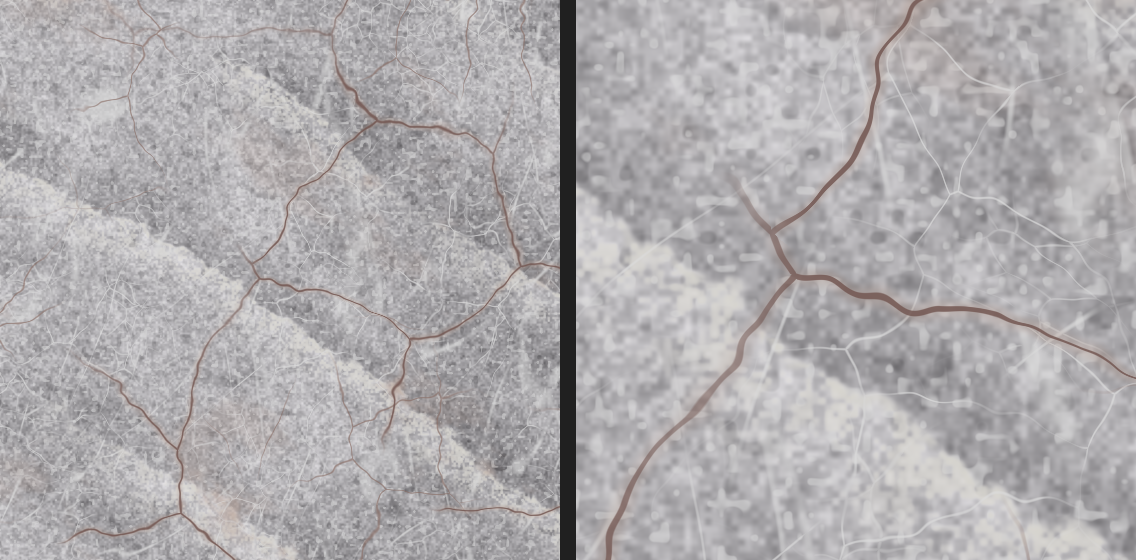
Left, the full canvas; right, a detail of the centre.
This texture is drawn by a WebGL 1 fragment shader. Its source:

```glsl
precision highp float;
uniform vec2 u_resolution;

#define BAND_PERIOD 0.33
#define BAND_OFFSET 0.61
#define BAND_ANGLE -0.56
#define CRACK_SCALE 2.7
#define CRACK_WIDTH 0.0017
#define VEIN_WIDTH 0.0007
#define GRAIN 0.15
#define CLOUD 0.34
#define BASE_TONE 0.672

const vec3 RUST = vec3(0.45, 0.34, 0.32);
const vec3 OCHRE = vec3(0.70, 0.60, 0.55);
const vec3 CREAM = vec3(0.84, 0.83, 0.80);
const vec3 WHITE = vec3(0.86, 0.86, 0.86);

float hash(vec2 p) {
  vec3 q = fract(vec3(p.xyx) * 0.1031);
  q += dot(q, q.yzx + 33.33);
  return fract((q.x + q.y) * q.z);
}

float noise(vec2 p) {
  vec2 i = floor(p), f = fract(p);
  f = f * f * (3.0 - 2.0 * f);
  return mix(mix(hash(i), hash(i + vec2(1, 0)), f.x),
             mix(hash(i + vec2(0, 1)), hash(i + vec2(1, 1)), f.x), f.y);
}

mat2 rotation(float a) { return mat2(cos(a), -sin(a), sin(a), cos(a)); }

float fbm(vec2 p) {
  float sum = 0.0, amp = 0.5, total = 0.0;
  for (int i = 0; i < 6; i++) {
    sum += amp * noise(p);
    total += amp;
    p = rotation(0.6) * p * 2.03 + 17.0;
    amp *= 0.62;
  }
  return sum / total;
}

vec2 wobble(vec2 p, float freq, float amp) {
  return amp * (vec2(noise(p * freq + 5.0), noise(p * freq + 71.0)) - 0.5);
}

// Distance to the nearest border between scattered cells
float cellEdge(vec2 p, float scale) {
  p *= scale;
  vec2 cell = floor(p), near = vec2(9.0), next = vec2(9.0);
  for (int y = -1; y <= 1; y++)
    for (int x = -1; x <= 1; x++) {
      vec2 c = cell + vec2(x, y);
      vec2 r = c + vec2(hash(c + 3.1), hash(c + 57.7)) - p;
      if (dot(r, r) < dot(near, near)) { next = near; near = r; }
      else if (dot(r, r) < dot(next, next)) next = r;
    }
  return dot(0.5 * (near + next), normalize(next - near)) / scale;
}

float stroke(float d, float width) {
  float aa = 1.0 / u_resolution.y;
  return 1.0 - smoothstep(max(width - aa, 0.0), width + aa, d);
}

// Straight, broken hairlines running along one direction
float scratches(vec2 p, float angle, float freq) {
  vec2 q = rotation(angle) * (p + wobble(p, 14.0, 0.012));
  float d = abs(noise(q * vec2(3.0, freq)) - 0.5) / freq;
  float gaps = smoothstep(0.52, 0.75, noise(q * vec2(9.0, freq * 0.6) + 31.0));
  return stroke(d, VEIN_WIDTH) * gaps;
}

void main() {
  vec2 p = gl_FragCoord.xy / u_resolution.y;
  vec2 rough = p + wobble(p, 5.0, 0.09) + wobble(p, 19.0, 0.025) + wobble(p, 60.0, 0.008);
  vec2 along = rotation(BAND_ANGLE) * p;

  // Clouded grey ground
  float fine = noise(p * 250.0), medium = noise(p * 115.0 + 9.0);
  float tone = BASE_TONE + CLOUD * (fbm(along * vec2(3.0, 5.0) + 4.0) - 0.5);
  tone += 0.10 * (fbm(p * 14.0 + 40.0) - 0.5);

  // Slanting layers: pale below a crusty edge, dark above it
  float across = along.y + 0.09 * (noise(along * vec2(3.0, 2.0) + 8.0) - 0.5)
               + 0.025 * (noise(p * 17.0) - 0.5) + 0.014 * (noise(p * 70.0) - 0.5);
  float turn = (across - BAND_OFFSET) / BAND_PERIOD + 0.5;
  float d = (fract(turn) - 0.5) * BAND_PERIOD;
  float strength = smoothstep(0.2, 0.6, noise(vec2(along.x * 3.5, floor(turn) * 7.0 + 2.0)));
  float pale = smoothstep(-0.085, -0.01, d) * (1.0 - smoothstep(0.0, 0.009, d)) * strength;
  float shade = smoothstep(0.0, 0.012, d) * (1.0 - smoothstep(0.02, 0.11, d)) * strength;
  tone += 0.075 * pale - 0.085 * shade;

  // Grain, pits and flecks
  tone += GRAIN * (fine - 0.5) + GRAIN * 0.7 * (medium - 0.5);
  tone -= 0.09 * smoothstep(0.72, 0.9, noise(p * 80.0 + 23.0));
  vec3 color = vec3(tone, tone - 0.007, tone + 0.006);
  float flecks = smoothstep(0.68, 0.88, noise(p * 150.0 + 61.0));
  color = mix(color, WHITE, 0.5 * flecks);
  float crust = smoothstep(0.4, 0.7, 0.5 * fine + 0.5 * noise(p * 55.0));
  color = mix(color, CREAM, 0.6 * crust * pale);
  float rim = (1.0 - smoothstep(0.0, 0.007, abs(d))) * strength;
  color = mix(color, CREAM, 0.55 * rim * smoothstep(0.3, 0.6, medium));

  // Warm stains gathered along the layers
  float stain = smoothstep(0.56, 0.74, fbm(along * vec2(4.0, 7.0) + 90.0));
  stain *= 0.3 + 0.7 * (1.0 - smoothstep(0.0, 0.035, abs(d)));
  color = mix(color, OCHRE, 0.6 * stain);

  // White veinlets and hairlines
  float patches = smoothstep(0.42, 0.68, noise(p * 5.0 + 13.0));
  float web = stroke(cellEdge(rough + 2.0, 10.0), VEIN_WIDTH) * patches;
  float net = stroke(cellEdge(rough * 1.1 + 7.0, 21.0), VEIN_WIDTH);
  net *= smoothstep(0.5, 0.75, noise(p * 8.0 + 44.0));
  float lines = max(scratches(p, 0.68, 16.0), scratches(p, 1.2, 26.0));
  lines = max(lines, 0.8 * scratches(p + 3.0, 1.75, 30.0));
  float broken = 0.35 + 0.65 * smoothstep(0.25, 0.65, noise(p * 35.0 + 3.0));
  color = mix(color, WHITE, 0.7 * broken * max(lines, max(web, 0.8 * net)));

  // Rusty cracks: a few bold ones and fainter branches
  float bold = cellEdge(rough + 11.0, CRACK_SCALE);
  float boldMask = smoothstep(0.40, 0.56, noise(p * 3.2 + 27.0));
  float swell = CRACK_WIDTH * (0.5 + noise(p * 11.0 + 6.0));
  float branch = cellEdge(rough + 19.0, CRACK_SCALE * 2.0);
  float branchMask = smoothstep(0.50, 0.70, noise(p * 4.3 + 52.0));
  float halo = (1.0 - smoothstep(0.0, 0.012, bold)) * boldMask;
  color = mix(color, OCHRE, 0.35 * halo);
  color = mix(color, mix(RUST, OCHRE, 0.35), 0.65 * branchMask * stroke(branch, CRACK_WIDTH * 0.5));
  color = mix(color, RUST, 0.85 * boldMask * stroke(bold, swell));

  gl_FragColor = vec4(clamp(color, 0.0, 1.0), 1.0);
}
```
